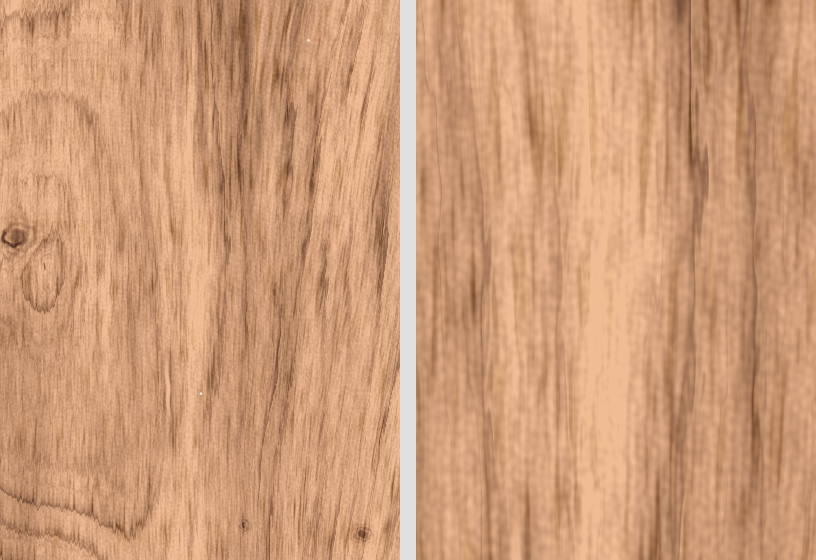
Left, the full canvas; right, a detail of the centre.
This texture is drawn by a WebGL 1 fragment shader. Its source:

```glsl
precision highp float;
// Weathered teak board: arched growth rings, vertical pores, knots and a pale split.
uniform vec2 u_resolution;

float hash(float n) { return fract(sin(n * 127.1) * 4375.85); }

vec2 gradient(vec2 cell) {
  float angle = 6.2832 * fract(sin(dot(cell, vec2(127.1, 311.7))) * 4375.85);
  return vec2(cos(angle), sin(angle));
}

// Gradient noise, roughly -0.6 to 0.6
float noise(vec2 p) {
  vec2 i = floor(p), f = fract(p);
  vec2 u = f * f * f * (f * (f * 6.0 - 15.0) + 10.0);
  vec2 e = vec2(1.0, 0.0);
  float low = mix(dot(gradient(i), f), dot(gradient(i + e), f - e), u.x);
  float high = mix(dot(gradient(i + e.yx), f - e.yx), dot(gradient(i + 1.0), f - 1.0), u.x);
  return mix(low, high, u.y);
}

float fbm(vec2 p) {
  float sum = 0.0, gain = 0.6;
  for (int i = 0; i < 4; i++) {
    sum += gain * noise(p);
    p = p * 2.1 + 5.3;
    gain *= 0.5;
  }
  return sum;
}

float fall(float a, float b, float x) { return 1.0 - smoothstep(a, b, x); }
float bell(float x) { return exp(-x * x); }

// Contours close into tall arches on the left and straighten to the right
float ringField(vec2 p, vec2 knot) {
  float left = fall(0.15, 0.35, p.x);
  p.x += (0.01 + 0.022 * left) * noise(p * vec2(9.0, 5.0));
  p.x += (0.03 + 0.03 * left) * noise(p * vec2(4.0, 1.7) + 7.0);
  vec2 d = p - vec2(0.07, 0.53);
  float squash = 0.5 * fall(0.0, 0.36, d.x);
  vec2 k = p - knot;
  return length(d * vec2(1.0, squash)) + 0.05 * exp(-dot(k, k) * 350.0);
}

// Dark late-wood lines: soft shoulder, narrow core, uneven strength along each line
float rings(float s, float y) {
  float f = fract(s), id = floor(s);
  float strength = 0.1 + 0.85 * hash(id + 3.0) + 1.3 * noise(vec2(id * 7.3, y * 5.0));
  float line = 0.4 * pow(f, 3.0) + 0.6 * pow(f, 11.0);
  return line * fall(0.9, 1.0, f) * clamp(strength, 0.0, 1.3);
}

float knotShade(vec2 p, vec2 centre, vec2 radius) {
  vec2 q = (p - centre) / radius;
  q += 0.3 * vec2(noise(q * 1.7 + centre * 40.0), noise(q * 1.7 + 9.0));
  float d = length(q);
  float bands = 0.5 + 0.5 * sin(d * 15.0 + 3.0 * noise(q * 3.0));
  return fall(0.6, 1.15, d) * (0.06 + 0.24 * bands) + 0.35 * fall(0.1, 0.4, d);
}

float speck(vec2 p, vec2 centre) { return fall(0.0015, 0.0035, length(p - centre)); }

void main() {
  vec2 p = gl_FragCoord.xy / u_resolution.y;
  vec2 knot = vec2(0.033, 0.577);

  // Lean the grain on the right
  vec2 g = p;
  g.x -= 0.15 * (p.y - 0.5) * smoothstep(0.33, 0.68, p.x);
  g.x += 0.01 * noise(p * vec2(6.0, 3.0) + 2.0);

  float fibre = noise(g * vec2(160.0, 11.0));
  float fineFibre = noise(g * vec2(250.0, 26.0) + 4.0);
  float streak = noise(g * vec2(60.0, 3.5) + 11.0);
  float field = ringField(g, knot);

  // Broad light and dark zones
  float tone = 0.92 + 0.36 * fbm(g * vec2(10.0, 1.8) + 3.0);
  float heart = bell((p.x - 0.42) / 0.1) * smoothstep(0.45, 0.85, p.y);
  tone -= heart * (0.24 + 0.6 * streak);
  tone -= 0.13 * bell((p.x - 0.48) / 0.08) * fall(0.45, 0.75, p.y);
  tone -= 0.16 * fall(0.0, 0.16, p.x) * fall(0.4, 0.55, p.y);
  tone += 0.06 * smoothstep(0.5, 0.6, g.x);
  tone += 0.07 * bell((p.x - 0.31) / 0.06) * fall(0.6, 0.8, p.y);

  // Growth rings with feathered edges, coarse then fine; the middle stays plain
  float plain = 1.0 - 0.55 * bell((p.x - 0.32) / 0.06);
  float s = field * 21.0 + 1.7 * noise(vec2(field * 8.0, p.y * 1.2));
  s += 0.2 * fibre + 0.18 * fineFibre + 0.12 * streak;
  float coarse = plain * rings(s, p.y);
  float fine = plain * rings(s * 2.7 + 0.4 * streak, p.y + 5.0);
  tone -= 0.95 * coarse + 0.4 * fine;

  // Pores, fibres, faint curved saw marks and surface grit
  float pores = smoothstep(0.1, 0.4, fibre) * (0.45 + 1.3 * coarse + 0.7 * heart);
  pores += 0.5 * smoothstep(0.15, 0.42, fineFibre) * smoothstep(-0.2, 0.3, streak);
  tone -= 0.24 * pores + 0.17 * fineFibre + 0.16 * streak;
  float sweep = length(p - vec2(0.15, 0.05));
  tone += 0.05 * noise(vec2(sweep * 190.0, (p.x - p.y) * 7.0));
  tone += 0.14 * noise(p * vec2(250.0, 190.0));

  // Knots, the largest with a dark crescent
  tone -= knotShade(p, knot, vec2(0.055, 0.042));
  tone -= knotShade(p, vec2(0.436, 0.062), vec2(0.014, 0.018));
  tone -= knotShade(p, vec2(0.648, 0.046), vec2(0.026, 0.021));
  tone -= 0.4 * knotShade(p, vec2(0.492, 0.466), vec2(0.022, 0.05));
  vec2 c = p - knot + vec2(0.008, 0.0);
  float arc = abs(length(c * vec2(1.0, 1.2)) - 0.019 + 0.006 * noise(p * 70.0));
  tone -= 0.7 * fall(0.001, 0.005, arc) * fall(-0.012, 0.008, c.x + c.y);

  // Pale split between dark lips
  vec2 slit = p - vec2(0.3, 0.305);
  slit.x += 0.006 * noise(vec2(p.y * 22.0, 1.0)) + 0.03 * slit.y;
  float taper = max(0.0, 1.0 - pow(abs(slit.y) / 0.075, 2.0));
  float lips = fall(0.004, 0.015, abs(slit.x)) * fall(0.03, 0.12, abs(slit.y + 0.02));
  tone -= lips * (0.22 + 0.5 * fibre);
  tone = mix(tone, 1.05, taper * fall(0.002, 0.0055, abs(slit.x) + 0.003 * (1.0 - taper)));

  // Tone to colour, with warmer middle tones and orange pores
  tone = clamp(tone, -0.15, 1.06);
  vec3 wood = mix(vec3(0.40, 0.26, 0.21), vec3(0.91, 0.71, 0.56), tone);
  wood -= vec3(0.0, 0.015, 0.035) * max(0.0, 4.0 * tone * (1.0 - tone));
  wood += vec3(0.015, 0.003, -0.04) * min(pores, 1.0);
  float specks = speck(p, vec2(0.551, 0.928)) + speck(p, vec2(0.359, 0.297));
  gl_FragColor = vec4(mix(wood, vec3(0.95, 0.89, 0.82), specks), 1.0);
}
```
